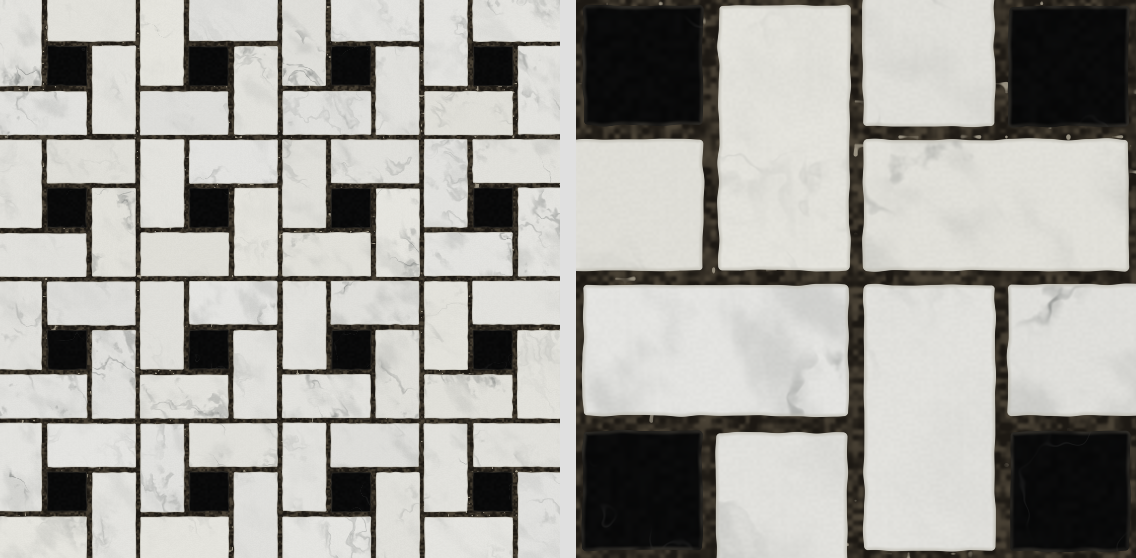
Left, the full canvas; right, a detail of the centre.
A Shadertoy shader for this pattern:

```glsl
// Pinwheel mosaic: veined white marble slabs turning around small black squares, dark grout.

const float REPEATS = 3.932;               // pattern cells per canvas height
const vec2  ORIGIN = vec2(0.028, 0.0345);  // part of a cell cut off at the left and top
const vec2  SLAB_CENTER = vec2(-0.329, -0.1715);
const vec2  SLAB_HALF = vec2(0.171, 0.3285);
const float JOINT_HALF = 0.0165;
const float SQUARE_HALF = 0.141;
const float CORNER = 0.010;
const float JITTER = 0.007;
const float EDGE_WEAR = 0.006;
const vec3  MARBLE = vec3(0.882, 0.880, 0.862);
const vec3  MARBLE_EDGE = vec3(0.74, 0.73, 0.69);
const vec3  VEIN = vec3(0.53, 0.54, 0.53);
const vec3  BLACK = vec3(0.035, 0.036, 0.037);
const vec3  BLACK_RIM = vec3(0.20, 0.19, 0.17);
const vec3  GROUT_DARK = vec3(0.11, 0.095, 0.075);
const vec3  GROUT_LIGHT = vec3(0.29, 0.26, 0.21);
const vec3  CHIP = vec3(0.70, 0.67, 0.60);

float hash(vec2 p) {
    return fract(sin(dot(p, vec2(127.1, 311.7))) * 43758.5453);
}

vec2 hash2(vec2 p) {
    return vec2(hash(p), hash(p + 19.7));
}

float noise(vec2 p) {
    vec2 i = floor(p), f = fract(p);
    f = f * f * (3.0 - 2.0 * f);
    return mix(mix(hash(i), hash(i + vec2(1, 0)), f.x),
               mix(hash(i + vec2(0, 1)), hash(i + vec2(1, 1)), f.x), f.y);
}

float fbm(vec2 p) {
    float sum = 0.0, amp = 0.533;
    for (int i = 0; i < 4; i++) {
        sum += amp * noise(p);
        p = mat2(1.6, 1.2, -1.2, 1.6) * p + 7.3;
        amp *= 0.5;
    }
    return sum;
}

float roundedBox(vec2 p, vec2 halfSize) {
    vec2 d = abs(p) - halfSize + CORNER;
    return length(max(d, 0.0)) + min(max(d.x, d.y), 0.0) - CORNER;
}

// Marble with its own vein direction, strength and tone for each slab
vec3 marble(vec2 p, vec2 id) {
    float angle = mix(0.4, 1.2, hash(id + 3.1));
    float c = cos(angle), s = sin(angle);
    vec2 v = mat2(c, -s, s, c) * p + 40.0 * hash2(id + 5.3);
    float strength = mix(0.15, 1.0, pow(hash(id + 8.9), 1.5));

    vec2 warped = v * vec2(3.0, 5.5) + 1.2 * fbm(v * 6.0);
    float thread = 1.0 - smoothstep(0.0, 0.055, abs(fbm(warped) - 0.5));
    float patches = smoothstep(0.42, 0.78, noise(v * 4.5 + 11.0));
    float cloud = smoothstep(0.45, 0.8, fbm(v * vec2(5.0, 8.0) + 23.0));
    float smudge = smoothstep(0.62, 0.82, fbm(v * 13.0 + 31.0)) * patches;

    vec3 color = MARBLE + 0.028 * (hash(id + 1.7) - 0.5);
    color += vec3(0.008, 0.004, -0.012) * (hash(id + 2.3) - 0.5);
    float amount = 0.55 * thread * patches + 0.22 * cloud + 0.45 * smudge;
    color = mix(color, VEIN, strength * amount);
    return color + 0.018 * (noise(p * 140.0) - 0.5);
}

vec3 grout(vec2 p) {
    float grain = 0.6 * noise(p * 75.0) + 0.4 * noise(p * 28.0);
    vec3 color = mix(GROUT_DARK, GROUT_LIGHT, smoothstep(0.2, 0.9, grain));
    float chips = smoothstep(0.86, 0.95, noise(p * 48.0 + 9.0)) * smoothstep(0.5, 0.7, noise(p * 5.0));
    return mix(color, CHIP, 0.8 * chips);
}

vec3 blackStone(vec2 p, float d) {
    float scratch = 1.0 - smoothstep(0.0, 0.012, abs(fbm(p * 4.0) - 0.5));
    vec3 color = BLACK + 0.02 * (noise(p * 60.0) - 0.5);
    color += 0.05 * scratch * smoothstep(0.55, 0.8, noise(p * 6.0));
    float rim = smoothstep(-0.012, -0.002, d) * mix(0.3, 0.9, noise(p * 30.0));
    return mix(color, BLACK_RIM, rim);
}

void mainImage(out vec4 fragColor, in vec2 fragCoord) {
    // Cell coordinates run rightwards and downwards from the top left
    vec2 p = vec2(fragCoord.x, iResolution.y - fragCoord.y) / iResolution.y * REPEATS + ORIGIN;
    float pixel = REPEATS / iResolution.y;
    vec2 cell = floor(p);
    vec2 q = fract(p) - 0.5;
    float wear = EDGE_WEAR * (noise(p * 22.0) - 0.5);

    // Four slabs, each a quarter turn from the last
    float slab = 1e3;
    vec2 slabId = cell;
    vec2 turned = q;
    for (int k = 0; k < 4; k++) {
        vec2 id = cell + float(k) * vec2(17.3, 5.1);
        vec2 shift = JITTER * (hash2(id) - 0.5);
        float d = roundedBox(turned - SLAB_CENTER - shift, SLAB_HALF - JOINT_HALF) + wear;
        if (d < slab) {
            slab = d;
            slabId = id;
        }
        turned = vec2(turned.y, -turned.x);
    }
    vec2 squareShift = JITTER * (hash2(cell + 61.0) - 0.5);
    float square = roundedBox(q - squareShift, vec2(SQUARE_HALF)) + wear;

    // Grout below, then stones with slightly worn edges
    vec3 color = grout(p);
    vec3 stone = marble(p, slabId);
    stone = mix(stone, MARBLE_EDGE, 0.7 * smoothstep(-0.011, 0.0, slab));
    color = mix(color, blackStone(p, square), smoothstep(0.5, -0.5, square / pixel));
    color = mix(color, stone, smoothstep(0.6, -0.6, slab / pixel));
    fragColor = vec4(color, 1.0);
}
```
